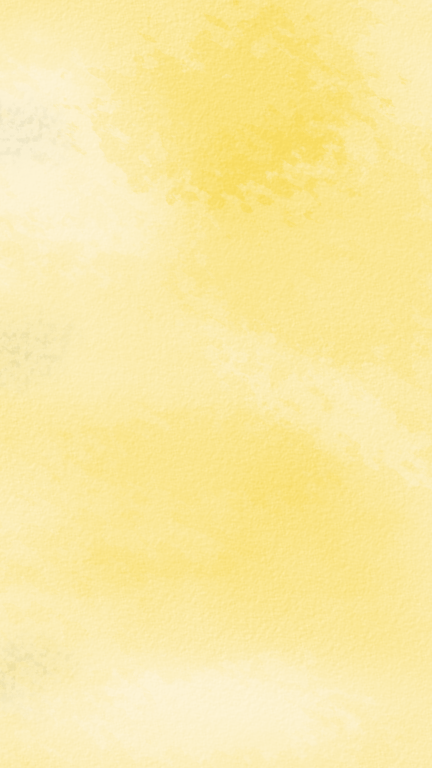
Give the GLSL for this texture, as a Shadertoy shader.

```glsl
// Pale yellow watercolour wash on rough paper. Soft and ragged elliptical
// washes are summed into one pigment tone, which a colour ramp turns into
// yellow; small crisp dabs and an embossed paper grain add the fine detail.

float hash(vec2 p) {
    vec3 q = fract(vec3(p.xyx) * 0.1031);
    q += dot(q, q.yzx + 33.33);
    return fract((q.x + q.y) * q.z);
}

float noise(vec2 p) {
    vec2 i = floor(p), f = fract(p);
    f = f * f * (3.0 - 2.0 * f);
    return mix(mix(hash(i), hash(i + vec2(1, 0)), f.x),
               mix(hash(i + vec2(0, 1)), hash(i + vec2(1, 1)), f.x), f.y);
}

float fbm(vec2 p) {
    float sum = 0.0, amp = 0.5;
    for (int i = 0; i < 5; i++) {
        sum += amp * noise(p);
        p = mat2(0.8, 0.6, -0.6, 0.8) * p * 2.03 + 17.3;
        amp *= 0.5;
    }
    return sum / 0.97;
}

// Elliptical wash: 1 inside, 0 outside, with an edge bent by the ragged field
float wash(vec2 p, vec2 centre, vec2 radius, float soft, float ragged) {
    float d = length((p - centre) / radius) + ragged;
    return 1.0 - smoothstep(1.0 - soft, 1.0 + soft, d);
}

float paperHeight(vec2 p) {
    p = mat2(0.85, 0.53, -0.53, 0.85) * p + 2.0;
    return noise(p * vec2(210, 270)) + 0.8 * noise(p.yx * 430.0 + 5.0);
}

// Pigment amount from 0 (pale cream) to 1 (full yellow)
float pigment(vec2 p) {
    // Broad bends plus small slanted dabs along the edges
    vec2 slant = mat2(0.85, 0.5, -0.5, 0.85) * p;
    float bends = fbm(p * 8.0 + 3.0) - 0.5;
    float dabs = fbm(slant * vec2(55, 95)) - 0.5;
    float ragged = 0.9 * bends + 1.5 * dabs;
    float smoothBend = 1.1 * bends + 0.25 * dabs;

    float tone = 0.375 + 0.34 * (fbm(p * vec2(4, 9) + 8.0) - 0.5);

    // Deep washes, each a soft bed under a crisper core
    tone += 0.25 * wash(p, vec2(0.33, 0.88), vec2(0.19, 0.13), 0.50, smoothBend);
    tone += 0.20 * wash(p, vec2(0.31, 0.85), vec2(0.16, 0.105), 0.12, ragged);
    tone += 0.13 * wash(p, vec2(0.42, 0.67), vec2(0.18, 0.16), 0.12, ragged);
    tone += 0.09 * wash(p, vec2(0.44, 0.66), vec2(0.20, 0.15), 0.60, smoothBend);
    tone += 0.25 * wash(p, vec2(0.26, 0.37), vec2(0.24, 0.12), 0.55, smoothBend);
    tone += 0.10 * wash(p, vec2(0.25, 0.40), vec2(0.16, 0.06), 0.20, ragged);
    tone += 0.17 * wash(p, vec2(0.38, 0.25), vec2(0.20, 0.11), 0.55, smoothBend);

    // Pale lifted areas
    tone -= 0.25 * wash(p, vec2(0.05, 0.78), vec2(0.17, 0.17), 0.50, smoothBend);
    tone -= 0.09 * wash(p, vec2(0.09, 0.77), vec2(0.14, 0.13), 0.15, ragged);
    vec2 tilted = mat2(0.87, 0.5, -0.5, 0.87) * (p - vec2(0.41, 0.48));
    tone -= 0.23 * wash(tilted, vec2(0), vec2(0.16, 0.045), 0.20, ragged);
    tone -= 0.18 * wash(p, vec2(0.53, 0.92), vec2(0.07, 0.09), 0.15, ragged);
    tone -= 0.20 * wash(p, vec2(0.22, 0.06), vec2(0.27, 0.09), 0.45, smoothBend);
    tone -= 0.09 * wash(p, vec2(0.26, 0.07), vec2(0.18, 0.06), 0.15, ragged);

    // Sparse crisp dabs gathered in drifting patches
    float patches = smoothstep(0.42, 0.65, fbm(p * 7.0 + 50.0));
    float blots = fbm(slant * vec2(34, 60) + 21.0);
    tone += 0.09 * patches * (smoothstep(0.50, 0.57, blots) - 0.45);
    return tone;
}

void mainImage(out vec4 fragColor, in vec2 fragCoord) {
    vec2 p = fragCoord / iResolution.y;
    float tone = pigment(p);

    // Paper grain lit from the upper left, fainter where the wash is pale
    float relief = paperHeight(p) - paperHeight(p + vec2(-0.0018, 0.0018));
    float grainPatch = mix(0.5, 1.0, smoothstep(0.10, 0.50, tone))
                     * mix(0.6, 1.3, fbm(p * 6.0 + 31.0));
    tone += 0.105 * relief * grainPatch;

    // Colour ramp from cream to yellow
    vec3 cream = vec3(0.992, 0.952, 0.825);
    vec3 butter = vec3(0.985, 0.914, 0.625);
    vec3 yellow = vec3(0.975, 0.872, 0.415);
    tone = clamp(tone, 0.0, 1.05);
    vec3 colour = tone < 0.5 ? mix(cream, butter, tone * 2.0)
                             : mix(butter, yellow, tone * 2.0 - 1.0);
    colour -= 0.014 * relief * grainPatch;

    // Faint olive specks in the paper hollows near the left edge
    float stain = 0.0;
    for (int i = 0; i < 3; i++) {
        vec2 centre = vec2(0.01, 0.12 + 0.43 * float(i) - 0.15 * float(i * (i - 1)) * 0.5);
        stain += wash(p, centre, vec2(0.07, 0.04), 0.8, 1.4 * (fbm(p * 20.0) - 0.5));
    }
    float specks = smoothstep(0.48, 0.72, fbm(p * 170.0 + 60.0));
    colour -= vec3(0.05, 0.045, 0.05) * stain * (0.25 + 0.75 * specks);

    fragColor = vec4(clamp(colour, 0.0, 1.0), 1.0);
}
```
